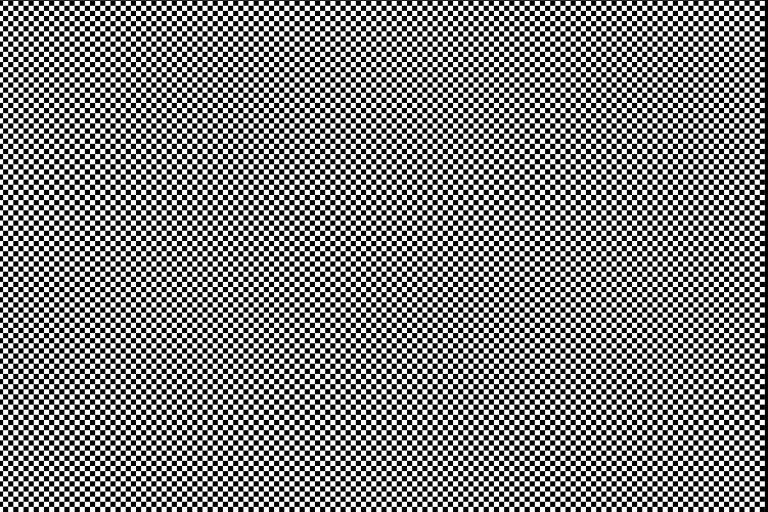
Write a Shadertoy shader that draws this pattern.

```glsl
// Fine black and white checkerboard, 150 by 100 squares, cut at the left, with a thin black margin at top and right.

// Box-filtered square wave of period 2: -1 on even cells, +1 on odd cells.
vec2 filteredWave(vec2 p, float width) {
    vec2 ahead = abs(mod(p + 0.5 * width, 2.0) - 1.0);
    vec2 behind = abs(mod(p - 0.5 * width, 2.0) - 1.0);
    return (ahead - behind) / width;
}

void mainImage(out vec4 fragColor, in vec2 fragCoord) {
    // Square cells counted from the lower left; the first column is partly cut off
    float cellsPerPixel = 150.2 / iResolution.x;
    vec2 cell = fragCoord * cellsPerPixel + vec2(0.4, 0.0);

    // Checker: white where both waves agree, averaged over slightly more than a pixel
    vec2 wave = filteredWave(cell, 1.04 * cellsPerPixel);
    float checker = 0.5 + 0.5 * wave.x * wave.y;

    // Black margin beyond the last full column and row
    vec2 inside = clamp((vec2(150.0, 100.0) - cell) / cellsPerPixel + 0.5, 0.0, 1.0);

    fragColor = vec4(vec3(mix(0.005, 0.995, checker * inside.x * inside.y)), 1.0);
}
```
